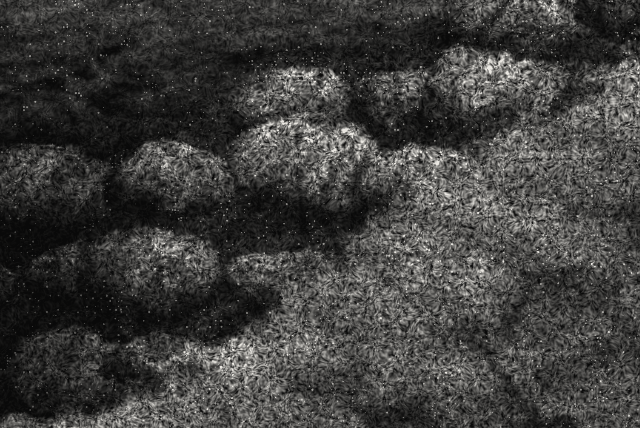
A WebGL 2 fragment shader for this texture:

```glsl
#version 300 es
precision highp float;
// A monochrome mountain stream: calm dark water behind, wet boulders in a
// diagonal band, and bright foam in front. Boulders are jittered shaded domes;
// water is warped gradient noise with fine froth grain and scattered glints.

uniform vec2 u_resolution;
out vec4 fragColor;

const vec2  BOULDER_CELL = vec2(0.27, 0.22);    // spacing, in canvas heights
const vec3  LIGHT        = vec3(0.16, 0.82, 0.55);
const vec3  TINT         = vec3(1.0, 0.99, 0.965);
const vec2  FLOW         = vec2(0.92, -0.39);   // direction of foam swells
const float BANK_SLOPE   = 0.69;                // edge between rocks and foam
const float BANK_START   = 0.2;
const float GRAIN        = 1.15;
const float GLINT_SCALE  = 150.0;

vec2 hash2(vec2 p) {
    vec3 q = fract(p.xyx * vec3(0.1031, 0.1030, 0.0973));
    q += dot(q, q.yzx + 33.33);
    return fract((q.xx + q.yz) * q.zy);
}

float cornerSlope(vec2 cell, vec2 offset) {
    float angle = 6.2832 * hash2(cell).x;
    return dot(vec2(cos(angle), sin(angle)), offset);
}

float gradientNoise(vec2 p) {
    vec2 i = floor(p), f = fract(p);
    vec2 u = f * f * f * (f * (f * 6.0 - 15.0) + 10.0);
    vec2 e = vec2(1.0, 0.0);
    float low  = mix(cornerSlope(i, f), cornerSlope(i + e, f - e), u.x);
    float high = mix(cornerSlope(i + e.yx, f - e.yx), cornerSlope(i + 1.0, f - 1.0), u.x);
    return mix(low, high, u.y);
}

float fbm(vec2 p) {
    float sum = 0.0, amp = 0.6;
    for (int i = 0; i < 5; i++) {
        sum += amp * gradientNoise(p);
        p = mat2(1.6, 1.2, -1.2, 1.6) * p + 17.3;
        amp *= 0.55;
    }
    return sum;
}

// Light on overlapping domes, painted from the back row to the front.
float boulderLight(vec2 p) {
    vec2 g = p / BOULDER_CELL;
    g += 0.3 * vec2(fbm(p * 7.0), fbm(p * 7.0 + 31.0));
    vec2 cell = floor(g);
    vec3 toLight = normalize(LIGHT);
    float lit = 0.08;
    for (int j = 1; j >= -1; j--) {
        for (int i = -1; i <= 1; i++) {
            vec2 id = cell + vec2(i, j);
            vec2 jitter = hash2(id + 40.0), kind = hash2(id + 91.0);
            vec2 q = (g - id - 0.3 - 0.4 * jitter) / (mix(0.42, 0.72, kind.x) * vec2(1.1, 0.9));
            float d = length(q);
            float z = sqrt(max(0.0, 1.0 - d * d));
            float sheet = gradientNoise(vec2(q.x * 4.0 + 9.0 * jitter.x, d * 14.0));
            float shade = max(0.0, dot(vec3(q, z), toLight)) * (1.0 + 0.7 * sheet);
            shade *= mix(0.6, 1.05, kind.y) * (1.0 - 0.5 * smoothstep(0.75, 1.0, d));
            lit = mix(lit, shade, 1.0 - smoothstep(0.9, 1.0, d));
        }
    }
    return lit;
}

// Fine bubbly texture of broken water.
float frothGrain(vec2 p) {
    vec2 w = p + 0.012 * vec2(gradientNoise(p * 30.0), gradientNoise(p * 30.0 + 7.0));
    return 0.7 * gradientNoise(w * 65.0) + 0.9 * gradientNoise(w * 140.0 + 5.0)
         + 0.6 * gradientNoise(w * 230.0 + 11.0);
}

// Small round reflections, one per chosen cell.
float glints(vec2 p, float chance) {
    vec2 g = p * GLINT_SCALE, id = floor(g);
    vec2 place = hash2(id + 13.0), kind = hash2(id + 57.0);
    float soft = 0.5 * GLINT_SCALE / u_resolution.y;
    float radius = mix(0.12, 0.38, kind.x * kind.x);
    float d = length(fract(g) - 0.3 - 0.4 * place);
    return step(1.0 - chance, kind.y) * (1.0 - smoothstep(radius - soft, radius + soft, d));
}

void main() {
    vec2 p = gl_FragCoord.xy / u_resolution.y;
    float broad = fbm(p * 3.5), crinkle = fbm(p * 15.0 + 3.0 * broad);

    // Regions: foam below the bank line, calm water at the upper left
    float side = BANK_SLOPE * (p.x - BANK_START) - p.y + 0.16 * broad + 0.06 * crinkle;
    float foam = smoothstep(-0.035, 0.05, side);
    float calm = smoothstep(-0.02, 0.06, p.y - 0.63 - 0.3 * p.x + 0.12 * broad);
    float froth = smoothstep(0.12, 0.5, p.x + 0.1 * broad);

    // Boulders, drier and darker towards the left
    float lit = boulderLight(p);
    float rockTone = mix(0.035 + 0.24 * lit, 0.085 + 0.4 * lit, froth) * (1.0 + 1.3 * crinkle);

    // Foam, brightest where it spills over the bank
    vec2 flow = vec2(dot(p, FLOW), dot(p, vec2(-FLOW.y, FLOW.x)));
    float swell = fbm(flow * vec2(3.0, 8.0) + 0.8 * broad);
    float foamTone = 0.2 + 0.25 * exp(-3.5 * max(side, 0.0)) + 0.4 * swell + 0.06 * lit + 0.15 * crinkle;

    // Calm water with flat ripples
    float ripple = fbm(p * vec2(9.0, 28.0) + 2.0 * broad);
    float calmTone = 0.12 + 0.24 * ripple + 0.1 * smoothstep(0.82, 1.0, p.y);

    float tone = mix(mix(rockTone, calmTone, calm), foamTone, foam);
    tone = max(tone, 0.045) * max(0.15, 1.0 + GRAIN * mix(1.0, 0.7, calm) * frothGrain(p));

    // Glints gather in patches
    float patches = smoothstep(-0.1, 0.4, fbm(p * 9.0 + 50.0));
    tone += 0.38 * glints(p, 0.03 + 0.2 * patches) * mix(0.6, 1.0, max(froth, calm));

    fragColor = vec4(clamp(tone, 0.035, 0.92) * TINT, 1.0);
}
```
